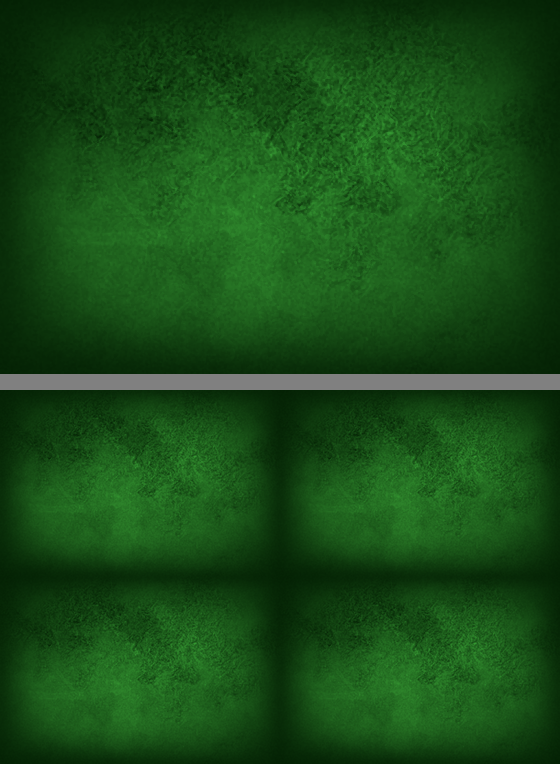
Top: one tile. Bottom: repeated 2 by 2.
Give the GLSL for this texture, as a Shadertoy shader.

```glsl
// Worn green wall: a soft vignette over cloudy stains, with rough worn patches,
// hair cracks, scratches, specks and a few broad scuffs. Everything is built on
// wrapped cellular noise over a 3 x 2 sheet, so the sheet repeats seamlessly.

const float TAU = 6.2831853;
const vec2 SHEET = vec2(3.0, 2.0);

vec3 hash(vec2 p) {
    vec3 q = fract(p.xyx * vec3(0.1031, 0.1030, 0.0973));
    q += dot(q, q.yzx + 33.33);
    return fract((q.xxy + q.yzz) * q.zyx);
}

// Wrapped cellular noise: x nearest distance, y gap to the second, z smooth value
vec3 cells(vec2 p, float n, float seed) {
    vec2 g = p * n, base = floor(g);
    float near = 9.0, second = 9.0, sum = 0.0, total = 0.0;
    for (int y = -1; y <= 1; y++)
    for (int x = -1; x <= 1; x++) {
        vec2 cell = base + vec2(x, y);
        vec3 h = hash(mod(cell, SHEET * n) + seed);
        float d = length(cell + h.xy - g);
        float weight = exp(-6.0 * d * d);
        sum += weight * h.z;
        total += weight;
        second = min(second, max(near, d));
        near = min(near, d);
    }
    return vec3(near, second - near, sum / total);
}

// Layered smooth cells
float clouds(vec2 p, float seed) {
    float sum = 0.0, amp = 0.5, n = 1.0;
    for (int i = 0; i < 5; i++) {
        sum += amp * (cells(p, n, seed).z - 0.5);
        amp *= 0.6;
        n *= 2.0;
        seed += 17.0;
    }
    return sum;
}

// One short bent scratch per cell, mostly slanting, with tapered ends
float scratches(vec2 p, float n, float seed) {
    vec2 g = p * n, base = floor(g);
    float best = 0.0;
    for (int y = -1; y <= 1; y++)
    for (int x = -1; x <= 1; x++) {
        vec2 cell = base + vec2(x, y);
        vec2 id = mod(cell, SHEET * n) + seed;
        vec3 h = hash(id), k = hash(id + 71.0);
        float angle = h.z * TAU * 0.5 + 0.5 * sin(h.z * TAU);
        vec2 d = g - cell - h.xy, dir = vec2(cos(angle), sin(angle));
        float along = dot(d, dir);
        float across = dot(d, vec2(-dir.y, dir.x)) + (k.x - 0.5) * along * along;
        float line = 1.0 - smoothstep(0.0, 0.011 * n, abs(across));
        line *= 1.0 - smoothstep(0.1, 0.3 + 0.5 * k.y, abs(along));
        best = max(best, line * smoothstep(0.35, 1.0, k.z));
    }
    return best;
}

// Broad scuff from a to b: pale body with a brighter ragged rim
float scuff(vec2 p, vec2 a, vec2 b, float radius) {
    vec2 ab = b - a;
    float t = clamp(dot(p - a, ab) / dot(ab, ab), 0.0, 1.0);
    float d = length(p - a - ab * t) / radius;
    float body = 1.0 - smoothstep(0.6, 1.3, d);
    float rim = 1.0 - smoothstep(0.0, 0.35, abs(d - 0.75));
    return (0.6 * body + 0.4 * rim) * smoothstep(-0.1, 0.4, t);
}

void mainImage(out vec4 fragColor, in vec2 fragCoord) {
    vec2 uv = fragCoord / iResolution.xy;
    vec2 p = uv * SHEET;

    // Layered sines bend the cracks and scratches
    vec2 bent = p + 0.030 * sin(TAU * (uv.yx * vec2(5.0, 7.0) + uv * vec2(2.0, 3.0)))
                  + 0.012 * sin(TAU * (uv.yx * vec2(17.0, 23.0) - uv * vec2(11.0, 6.0)));
    bent += 0.05 * (cells(p, 9.0, 5.0).z - 0.5);

    // Vignette, rounded at the edges so that it wraps smoothly
    vec2 s = sin(uv * TAU * 0.5);
    s = sqrt(s * s + 0.004);
    float light = pow(s.x * s.y, 0.8);

    // Stains, and worn areas gathered above the middle
    float stain = clouds(bent, 3.0);
    float bias = cos(TAU * (uv.x - 0.52)) + cos(TAU * (uv.y - 0.72));
    float wear = smoothstep(-0.06, 0.2, clouds(bent, 150.0) + 0.09 * bias);
    float patchy = smoothstep(0.35, 0.7, cells(p, 5.0, 40.0).z);

    // Fine relief
    float grain = cells(p, 85.0, 11.0).z - 0.5;
    float fibre = cells(bent + 0.3 * p.yx * 0.0, 38.0, 23.0).z
                - cells(bent + vec2(0.012, -0.009), 38.0, 23.0).z;
    float crack = (1.0 - smoothstep(0.0, 0.05, cells(bent, 4.0, 31.0).y)) * patchy;
    float web = (1.0 - smoothstep(0.0, 0.16, cells(bent, 13.0, 47.0).y))
              * smoothstep(0.45, 0.75, cells(p, 8.0, 61.0).z);
    float scratch = max(scratches(bent, 4.0, 83.0),
                    max(scratches(bent, 8.0, 97.0), 0.8 * scratches(bent, 15.0, 113.0)));
    vec3 dots = cells(p, 17.0, 131.0);
    float speck = (1.0 - smoothstep(0.08, 0.2, dots.x)) * smoothstep(0.68, 0.9, dots.z);

    // Three large scuffs with ragged outlines
    vec2 ragged = p + 0.025 * (cells(p, 24.0, 7.0).z - 0.5);
    float scuffs = scuff(ragged, vec2(0.98, 1.72), vec2(1.46, 1.20), 0.030)
                 + 0.8 * scuff(ragged, vec2(0.25, 0.735), vec2(0.87, 0.73), 0.040)
                 + 0.8 * scuff(ragged, vec2(0.56, 1.06), vec2(0.78, 0.81), 0.024);

    // Add up the tone
    float tone = 0.97 + 0.95 * stain - 0.24 * wear;
    tone += (0.16 + 0.30 * wear) * grain + (0.08 + 0.30 * wear) * fibre;
    tone += (0.35 + 0.65 * wear) * (0.16 * crack + 0.15 * web + 0.26 * scratch);
    tone += 0.16 * speck + 0.18 * scuffs;
    tone = light * tone + 0.03 * grain;

    vec3 deepGreen = vec3(0.015, 0.13, 0.015), leafGreen = vec3(0.19, 0.55, 0.18);
    fragColor = vec4(mix(deepGreen, leafGreen, clamp(tone, -0.1, 1.15)), 1.0);
}
```
